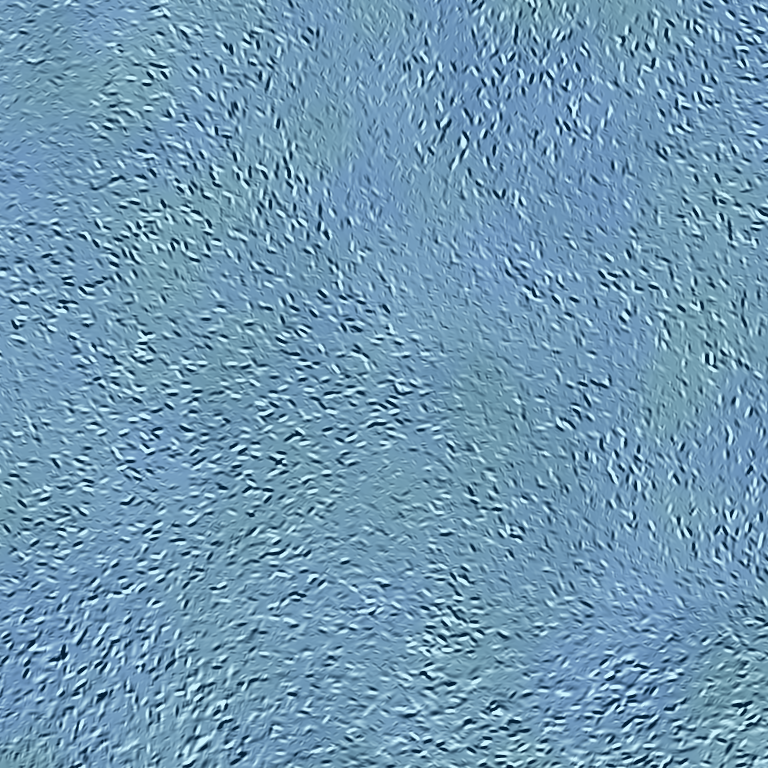
Reproduce this texture procedurally as a Shadertoy shader.

```glsl
#define BASE_BLUE   vec3(0.43, 0.59, 0.75)
#define BASE_TEAL   vec3(0.45, 0.62, 0.69)
#define HIGHLIGHT   vec3(0.81, 0.96, 1.00)
#define SHADOW      vec3(0.01, 0.12, 0.21)
#define GRAIN_CELLS 98.0
#define RIDGE_CELLS 68.0
#define DUST_CELLS  165.0
#define GRAIN_GAIN  2.0
#define RIDGE_GAIN  1.1
#define DUST_GAIN   0.6
#define WAVES       6.0

vec3 hash3(vec2 cell) {
    vec3 q = fract(cell.xyx * vec3(0.1031, 0.1030, 0.0973));
    q += dot(q, q.yxz + 33.33);
    return fract((q.xxy + q.yzz) * q.zyx);
}

// Soft cellular noise: random values blended by distance to scattered points
float patches(vec2 p) {
    vec2 cell = floor(p);
    float total = 0.0, weights = 0.0;
    for (int y = -1; y <= 1; y++)
    for (int x = -1; x <= 1; x++) {
        vec2 id = cell + vec2(x, y);
        vec3 rnd = hash3(id);
        vec2 d = p - id - rnd.xy;
        float w = exp(-4.0 * dot(d, d));
        total += w * rnd.z;
        weights += w;
    }
    return total / weights;
}

// Direction of the strokes, in radians, drifting over the canvas
float strokeAngle(vec2 uv) {
    float drift = -0.65 + 0.6 * sin(4.1 * uv.x + 2.3 * uv.y)
                + 0.4 * sin(7.0 * uv.y - 5.2 * uv.x + 1.3);
    float low = 0.65 - 0.6 * uv.x + 0.35 * sin(9.0 * uv.x);
    return mix(drift, low, smoothstep(0.36, 0.08, uv.y));
}

// Embossed flecks: one short oriented wave packet per cell
float flecks(vec2 uv, float cells, float stretch, float seed) {
    vec2 p = uv * cells;
    vec2 cell = floor(p);
    float relief = 0.0;
    for (int y = -1; y <= 1; y++)
    for (int x = -1; x <= 1; x++) {
        vec2 id = cell + vec2(x, y);
        vec3 place = hash3(id + seed);
        vec3 look = hash3(id + seed + 57.0);
        float angle = strokeAngle(id / cells) + 1.3 * (look.x - 0.5);
        vec2 along = vec2(cos(angle), sin(angle));
        vec2 d = p - id - place.xy;
        vec2 local = vec2(dot(d, along), dot(d, vec2(-along.y, along.x)));
        vec2 q = local * vec2(1.0, stretch);
        float window = max(1.0 - dot(q, q), 0.0);
        float strength = look.y * look.y * look.y;
        relief += strength * window * window
                * cos(WAVES * local.y + 6.2832 * place.z);
    }
    return relief;
}

void mainImage(out vec4 fragColor, in vec2 fragCoord) {
    vec2 uv = fragCoord / iResolution.y;

    // Rough clusters, denser toward the bottom
    float cluster = 0.5 * patches(uv * 7.0) + 0.5 * patches(uv * 19.0 + 40.0);
    float bottom = smoothstep(0.38, 0.04, uv.y);
    float roughness = mix(0.3, 1.3, smoothstep(0.28, 0.72, cluster))
                    + 0.25 * bottom;

    // Layered relief
    float relief = GRAIN_GAIN * roughness * flecks(uv, GRAIN_CELLS, 1.4, 3.0);
    relief += RIDGE_GAIN * bottom * roughness * flecks(uv, RIDGE_CELLS, 1.7, 211.0);
    relief += DUST_GAIN * flecks(uv, DUST_CELLS, 1.3, 419.0);

    // Base tint with broad soft variation
    float tint = 0.6 * patches(uv * 5.0 + 80.0) + 0.4 * patches(uv * 13.0 + 120.0);
    vec3 color = mix(BASE_BLUE, BASE_TEAL, smoothstep(0.2, 0.8, tint));
    color += 0.06 * (patches(uv * 9.0 + 160.0) - 0.5);

    // Lit and shaded sides of the relief
    color = mix(color, HIGHLIGHT, clamp(1.2 * relief, 0.0, 1.0));
    color = mix(color, SHADOW, clamp(-relief, 0.0, 1.0));
    fragColor = vec4(color, 1.0);
}
```
